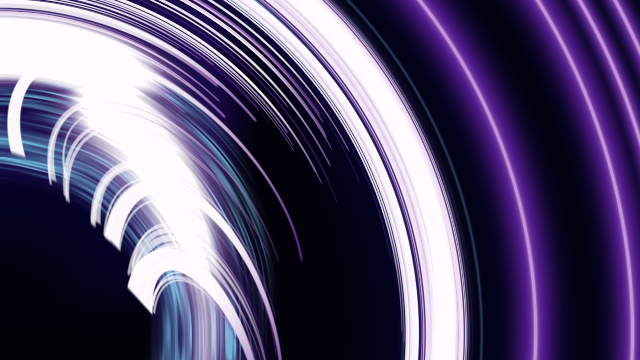
Give the GLSL for this background, as a Shadertoy shader.

```glsl
// Swirling white and violet light streaks around a dark hub, with thin neon rings at the right.

// Layout, in units of the canvas height
const vec2 HUB = vec2(0.0, 0.074);
const vec4 RING_RADIUS = vec4(1.488, 1.757, 1.857, 1.943);
const vec4 RING_HALO = vec4(0.055, 0.05, 0.03, 0.03);
const float BAND_CORE = 1.235;
const float BAND_EDGE = 1.30;
const float RIM_RADIUS = 1.338;
const int HOOKS = 25;
const int MAJOR_STEP = 12;

// Palette
const vec3 NIGHT = vec3(0.004, 0.006, 0.03);
const vec3 NAVY = vec3(0.015, 0.008, 0.16);
const vec3 VIOLET = vec3(0.11, 0.04, 0.32);
const vec3 PURPLE = vec3(0.36, 0.12, 0.55);
const vec3 RING_TINT = vec3(0.33, 0.1, 0.43);
const vec3 PINK = vec3(0.84, 0.66, 0.89);
const vec3 CYAN = vec3(0.42, 0.7, 0.84);
const vec3 WHITE = vec3(1.0, 0.985, 1.0);

float hash(vec2 p) {
    vec3 q = fract(vec3(p.xyx) * 0.1031);
    q += dot(q, q.yzx + 33.33);
    return fract((q.x + q.y) * q.z);
}

float noise(vec2 p) {
    vec2 i = floor(p), f = fract(p);
    f = f * f * (3.0 - 2.0 * f);
    return mix(mix(hash(i), hash(i + vec2(1, 0)), f.x),
               mix(hash(i + vec2(0, 1)), hash(i + vec2(1, 1)), f.x), f.y);
}

float bell(float x, float width) { return exp(-x * x / (width * width)); }

float inside(float lo, float hi, float soft, float x) {
    return smoothstep(lo - soft, lo + soft, x) * (1.0 - smoothstep(hi - soft, hi + soft, x));
}

// Concentric streaks: x = coverage, y = brightness, z = closeness to the tip
vec3 streaks(float r, float a, float freq, float px) {
    float cell = floor(r * freq);
    float h = hash(vec2(cell, freq)), g = hash(vec2(freq, cell + 7.0));
    float mid = (cell + 0.5) / freq;
    float tip = mix(0.92, 0.4, smoothstep(0.88, 1.05, mid));
    tip = mix(tip, -0.6, smoothstep(1.09, 1.15, mid)) + (h - 0.5) * 0.45;
    float density = mix(0.42, 0.6, smoothstep(1.13, 1.18, mid));
    float width = mix(0.15, 0.42, g) * (0.5 + 0.5 * smoothstep(tip, tip + 0.5, a));
    float body = inside(0.5 - width, 0.5 + width, px * freq * 0.7, fract(r * freq));
    body *= smoothstep(tip, tip + 0.015, a) * step(hash(vec2(cell + 3.0, freq)), density);
    body *= inside(0.74, BAND_EDGE, 0.01, mid);
    return vec3(body, g, 1.0 - smoothstep(tip, tip + 0.35, a));
}

// Tapered elliptical arc: x = coverage, y = progress from start to end
vec2 hook(vec2 p, vec2 center, float tilt, vec2 semi, float width, float end, float px) {
    vec2 d = p - center;
    vec2 axis = vec2(-cos(tilt), sin(tilt));
    vec2 e = vec2(dot(d, axis), dot(d, vec2(axis.y, -axis.x))) / semi;
    float len = max(length(e), 0.001);
    float dist = abs(len - 1.0) * len / max(length(e / semi), 0.001);
    float t = (atan(e.y, e.x) + 0.75) / (end + 0.75);
    float w = width * mix(1.0, 0.18, smoothstep(0.0, 0.9, t));
    float body = 1.0 - smoothstep(w - px, w + px, dist);
    return vec2(body * inside(0.0, 1.0, 0.008, t), clamp(t, 0.0, 1.0));
}

void mainImage(out vec4 fragColor, in vec2 fragCoord) {
    float px = 1.0 / iResolution.y;
    vec2 p = fragCoord * px;
    vec2 q = p - HUB;
    float r = length(q), a = atan(q.y, q.x);

    // Night sky with blue and violet haze
    vec3 col = NIGHT + NAVY * (0.75 * bell(r - 0.42, 0.2) * smoothstep(-0.1, 0.6, a) + 0.6 * bell(r - 1.15, 0.17));
    float reach = 0.7 + 0.55 * smoothstep(0.4, 1.3, a);
    float haze = smoothstep(0.4, 0.48, r) * (1.0 - smoothstep(reach - 0.1, reach + 0.12, r));
    col = mix(col, VIOLET, 0.85 * haze);
    col = mix(col, VIOLET, 0.7 * inside(1.13, 1.30, 0.03, r));

    // Neon rings
    vec3 halo = vec3(0.0);
    float core = 0.0;
    for (int i = 0; i < 4; i++) {
        float d = r - RING_RADIUS[i];
        halo = max(halo, RING_TINT * bell(d, RING_HALO[i]) + NAVY * 0.8 * bell(d, RING_HALO[i] * 2.1));
        core = max(core, bell(d, 0.005) + 0.3 * bell(d, 0.014));
    }
    col = mix(col + halo, PINK, min(core, 1.0) * 0.85);
    col += CYAN * 0.3 * bell(r - RIM_RADIUS, 0.004);

    // Fine cyan fibers along the inner and outer bands
    float bend = r + 0.03 * noise(vec2(a * 3.0, r * 4.0));
    float fiber = pow(noise(vec2(bend * 210.0, a * 3.0)), 2.0) * noise(vec2(bend * 34.0, a * 4.0));
    float fiberZone = inside(0.46, 0.72 + 0.12 * a, 0.05, r) + 0.7 * inside(1.12, 1.3, 0.02, r);
    col = mix(col, CYAN, min(1.0, 2.3 * fiber * fiberZone));
    float innerEdge = bell(r - 0.49 - 0.03 * a, 0.04);
    col = mix(col, CYAN, 0.6 * innerEdge * noise(vec2(bend * 90.0, a * 3.0)));

    // Concentric streaks, from broad to fine
    for (int i = 0; i < 4; i++) {
        vec3 s = streaks(r, a, 30.0 * pow(1.75, float(i)), px);
        vec3 tint = mix(mix(VIOLET, PINK, smoothstep(0.15, 0.4, s.y)), WHITE, smoothstep(0.35, 0.6, s.y));
        col = mix(col, mix(tint, PURPLE, s.z * 0.7), s.x * 0.9);
    }

    // White bodies of light, grained along the motion
    float grain = 0.8 + 0.4 * noise(vec2(r * 150.0, a * 2.0));
    float inner = 1.3 * bell(r - 0.575 - 0.1 * a * a, 0.05 + 0.055 * a);
    inner *= mix(0.5, 1.25, smoothstep(0.1, 0.7, a)) * (1.0 - smoothstep(1.12, 1.42, a));
    float upper = 2.0 * inside(0.72, 0.87, 0.05, r) * smoothstep(0.85, 1.25, a);
    float band = 1.5 * bell(r - BAND_CORE - 0.012 * sqrt(max(a, 0.0)), 0.037);
    float light = clamp(max(inner, max(upper, band)) * grain, 0.0, 1.0);
    col = mix(col, mix(PINK, WHITE, smoothstep(0.3, 0.8, light)), light);

    // Hooked arcs that slide down the inner band
    for (int i = 0; i < HOOKS; i++) {
        float s = float(i) / float(HOOKS - 1);
        float h = hash(vec2(float(i), 4.0)), g = hash(vec2(9.0, float(i)));
        bool major = i % MAJOR_STEP == 0;
        vec2 center = mix(mix(vec2(0.44, 0.444), vec2(0.59, -0.02), s),
                          mix(vec2(0.59, -0.02), vec2(0.556, -0.018), s), s);
        vec2 semi = mix(vec2(0.498, 0.273), vec2(0.3125, 0.139), s) * (major ? 1.0 : mix(0.68, 0.98, h));
        float width = major ? mix(0.018, 0.038, s * s) : mix(0.003, 0.011, g * g);
        float tilt = mix(0.785, 1.22, min(1.0, 2.0 * s));
        vec2 arc = hook(p, center, tilt, semi, width, major ? 2.5 : mix(1.3, 2.4, g), px);
        vec3 tint = mix(WHITE, mix(PINK, PURPLE, arc.y), smoothstep(0.5, 1.0, arc.y));
        col = mix(col, tint, arc.x * (major ? 0.98 : 0.7));
    }

    fragColor = vec4(clamp(col, 0.0, 1.0), 1.0);
}
```
